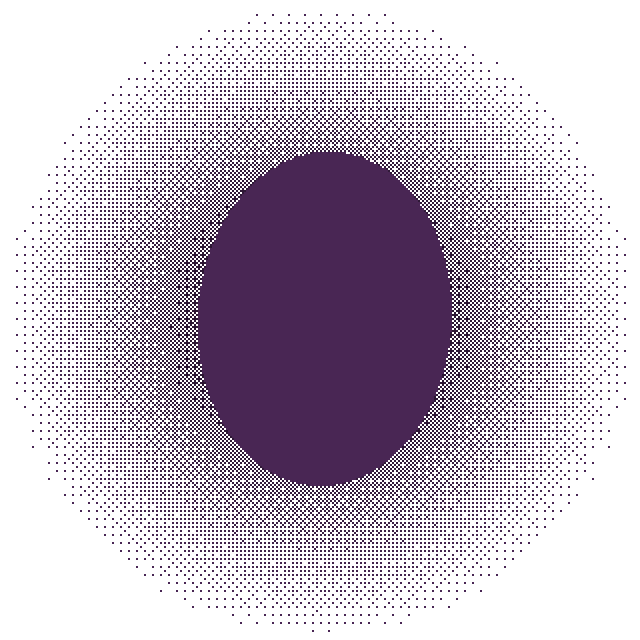
Give the GLSL for this background, as a Shadertoy shader.

```glsl
// A plum oval inside a round halo of ordered-dither dots on white.
#define CELLS 320.0                      // dither cells across the canvas
#define HALO_CENTER vec2(0.5, 0.4969)
#define HALO_RADIUS 0.5
#define OVAL_CENTER vec2(0.5072, 0.5020)
#define OVAL_RADII vec2(0.1986, 0.2610)
#define OVAL_TILT 0.07
#define PLUM vec3(0.285, 0.150, 0.330)
#define PAPER vec3(1.0)
#define INNER_SHADE 0.58                 // dot brightness beside the oval
#define FOOTPRINT 0.5                    // smoothing width in pixels
#define SAMPLES 4

// Bayer thresholds, built up from the 2x2 pattern
float bayer2(vec2 p) {
    p = floor(p);
    return fract(p.x * 0.5 + p.y * p.y * 0.75);
}
float bayer4(vec2 p) { return bayer2(0.5 * p) * 0.25 + bayer2(p); }
float bayer8(vec2 p) { return bayer4(0.5 * p) * 0.25 + bayer2(p); }

bool insideOval(vec2 p) {
    vec2 e = (p - OVAL_CENTER) / OVAL_RADII;
    return dot(e, e) - OVAL_TILT * e.x * e.y < 1.0;
}

// Colour of the dither cell that holds point p
vec3 cellColor(vec2 p) {
    vec2 cell = floor(p * CELLS);
    if (insideOval((cell + 0.5) / CELLS)) return PLUM;

    // Ink thins out linearly from the halo center to its rim
    float radius = length(cell / CELLS - HALO_CENTER);
    float density = 1.0 - radius / HALO_RADIUS;
    float threshold = bayer8(mod(cell, 8.0)) + 0.97 / 64.0;
    float shade = mix(INNER_SHADE, 1.0, smoothstep(0.15, HALO_RADIUS, radius));
    return density > threshold ? PLUM * shade : PAPER;
}

void mainImage(out vec4 fragColor, in vec2 fragCoord) {
    // Average a small grid of points to smooth the cell edges
    float size = min(iResolution.x, iResolution.y);
    vec2 margin = 0.5 * (iResolution.xy - size);
    vec3 color = vec3(0.0);
    for (int j = 0; j < SAMPLES; j++)
        for (int i = 0; i < SAMPLES; i++) {
            vec2 offset = (vec2(i, j) + 0.5) / float(SAMPLES) - 0.5;
            color += cellColor((fragCoord - margin + FOOTPRINT * offset) / size);
        }
    fragColor = vec4(color / float(SAMPLES * SAMPLES), 1.0);
}
```
